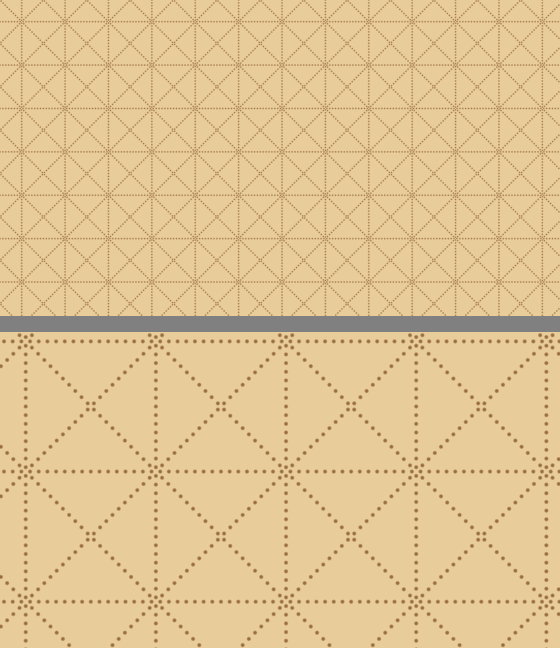
Top, the full canvas; bottom, a detail of the centre.
Give the GLSL for this pattern, as a WebGL 2 fragment shader.

```glsl
#version 300 es
precision highp float;

uniform vec2 u_resolution;
out vec4 fragColor;

const vec3 SAND = vec3(0.91, 0.80, 0.60);
const vec3 BROWN = vec3(0.60, 0.43, 0.26);
const float CELL_SIZE = 0.1373;    // in canvas heights
const float DOT_RADIUS = 0.0138;   // in cells
const float EDGE_PIXELS = 2.0;     // width of the soft edge
const float SIDE_DOTS = 15.0;
const float DIAGONAL_DOTS = 21.0;

// Distance to the nearest dot centre in a row starting half a step in
float dottedRow(float along, float across, float spacing, float count) {
    float index = clamp(floor(along / spacing), 0.0, count - 1.0);
    return length(vec2(along - (index + 0.5) * spacing, across));
}

// Dotted square sides, measured from the cell corner
float dottedSides(vec2 fromCorner, float count) {
    float spacing = 1.0 / count;
    return min(dottedRow(fromCorner.x, fromCorner.y, spacing, count),
               dottedRow(fromCorner.y, fromCorner.x, spacing, count));
}

// Dotted diagonals, measured from the cell centre and open at the corners
float dottedDiagonals(vec2 fromCentre, float count) {
    float along = (fromCentre.x + fromCentre.y) * sqrt(0.5);
    float across = (fromCentre.x - fromCentre.y) * sqrt(0.5);
    return dottedRow(along, across, sqrt(2.0) / count, floor(count * 0.5));
}

float softDisc(float dist, float radius, float edge) {
    return 1.0 - smoothstep(radius - 0.5 * edge, radius + 0.5 * edge, dist);
}

void main() {
    // Cells are laid out from the top left, with a cell centre at that corner
    vec2 position = gl_FragCoord.xy / u_resolution.y;
    vec2 grid = vec2(position.x, 1.0 - position.y) / CELL_SIZE;
    float edge = EDGE_PIXELS / (u_resolution.y * CELL_SIZE);

    // Fold each cell into one quadrant
    vec2 fromCentre = abs(fract(grid + 0.5) - 0.5);
    float dist = min(dottedSides(0.5 - fromCentre, SIDE_DOTS),
                     dottedDiagonals(fromCentre, DIAGONAL_DOTS));

    vec3 color = mix(SAND, BROWN, softDisc(dist, DOT_RADIUS, edge));
    fragColor = vec4(color, 1.0);
}
```
